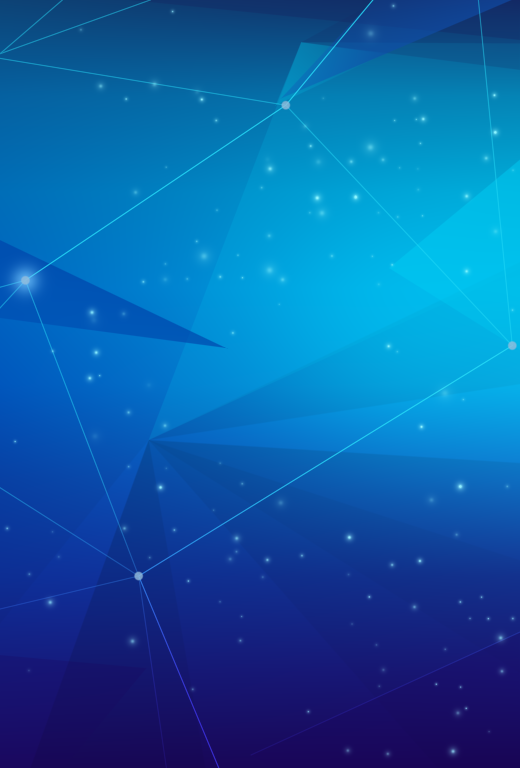
This background is drawn by a Shadertoy shader. Its source:

```glsl
// A blue backdrop: a two-column vertical ramp with a cyan glow, overlaid by
// translucent facets and a fan of rays, then a thin network of links with
// nodes, and hashed star specks gathered along two diagonal bands.

const float ASPECT = 0.675;              // design space is ASPECT wide, 1 high
const vec2 NODE_TOP = vec2(0.371, 0.863);
const vec2 NODE_LEFT = vec2(0.033, 0.635);
const vec2 NODE_RIGHT = vec2(0.665, 0.550);
const vec2 NODE_LOW = vec2(0.180, 0.250);
const vec2 FAN_HUB = vec2(0.193, 0.427);
const vec2 GLOW_CENTER = vec2(0.53, 0.59);
const vec3 GLOW_COLOR = vec3(0.0, 0.78, 0.96);
const vec3 NAVY = vec3(0.08, 0.14, 0.38);
const vec3 ROYAL = vec3(0.06, 0.30, 0.66);
const vec3 COBALT = vec3(0.0, 0.25, 0.66);
const vec3 CYAN = vec3(0.0, 0.80, 0.95);
const vec3 VIOLET = vec3(0.10, 0.01, 0.36);
const vec3 NODE_COLOR = vec3(0.58, 0.74, 0.86);
const vec3 STAR_COLOR = vec3(0.55, 0.90, 1.0);

// Ramp stops, evenly spaced from bottom to top
const vec3 LEFT_RAMP[9] = vec3[9](
    vec3(.10, .03, .36), vec3(.08, .10, .47), vec3(.05, .18, .58),
    vec3(.03, .25, .64), vec3(.00, .34, .74), vec3(.00, .40, .76),
    vec3(.00, .43, .72), vec3(.02, .38, .63), vec3(.05, .26, .46));
const vec3 RIGHT_RAMP[9] = vec3[9](
    vec3(.10, .02, .34), vec3(.10, .09, .48), vec3(.08, .21, .60),
    vec3(.06, .44, .79), vec3(.03, .66, .89), vec3(.00, .73, .92),
    vec3(.00, .65, .83), vec3(.02, .48, .68), vec3(.07, .17, .40));

// Fan ray angles, and the brightness of the sector after each ray
const float RAY[9] = float[9](.448, .150, -.062, -.314, -.562, -.85, -1.40, -1.916, -2.25);
const float SECTOR[8] = float[8](-.05, .03, -.10, -.15, -.11, -.05, -.13, .05);

// Links as start.xy, end.xy
const vec4 BRIGHT_LINK[4] = vec4[4](
    vec4(NODE_TOP, NODE_LEFT), vec4(NODE_RIGHT, NODE_LOW),
    vec4(NODE_TOP, .484, 1.), vec4(NODE_LOW, .284, 0.));
const vec4 FAINT_LINK[12] = vec4[12](
    vec4(NODE_TOP, 0., .924), vec4(NODE_TOP, NODE_RIGHT), vec4(NODE_RIGHT, .621, 1.),
    vec4(NODE_LEFT, NODE_LOW), vec4(NODE_LEFT, 0., .599), vec4(NODE_LEFT, 0., .626),
    vec4(NODE_LOW, 0., .365), vec4(NODE_LOW, 0., .207), vec4(NODE_LOW, .216, 0.),
    vec4(0., .930, .081, 1.), vec4(0., .930, .195, 1.), vec4(.326, .017, .675, .177));

float hash(vec2 p) {
    return fract(sin(dot(p, vec2(127.1, 311.7))) * 43758.5453);
}

float segmentDist(vec2 p, vec2 a, vec2 b) {
    vec2 d = b - a;
    return length(p - a - d * clamp(dot(p - a, d) / dot(d, d), 0.0, 1.0));
}

float edgeDist(vec2 p, vec2 a, vec2 b) {
    vec2 d = b - a;
    return (d.x * (p.y - a.y) - d.y * (p.x - a.x)) / length(d);
}

// Triangle tint, strongest on edge ab and fading toward c
vec3 facet(vec3 col, vec2 p, vec2 a, vec2 b, vec2 c, vec3 tint, float alpha) {
    float depth = edgeDist(c, a, b), ab = edgeDist(p, a, b);
    float inside = sign(depth) * ab;
    inside = min(inside, sign(depth) * min(edgeDist(p, b, c) * sign(depth),
                                           edgeDist(p, c, a) * sign(depth)) * sign(depth));
    float px = 0.8 / iResolution.y;
    float fade = 1.0 - clamp(ab / depth, 0.0, 1.0);
    return mix(col, tint, alpha * fade * smoothstep(-px, px, inside));
}

vec3 ramp(vec2 uv) {
    float t = clamp(uv.y, 0.0, 0.9999) * 8.0;
    int i = int(t);
    return mix(mix(LEFT_RAMP[i], LEFT_RAMP[i + 1], fract(t)),
               mix(RIGHT_RAMP[i], RIGHT_RAMP[i + 1], fract(t)), uv.x);
}

// One jittered speck per grid cell, kept where the bands are dense
float stars(vec2 p, float cells, float radius, float amount, float seed) {
    vec2 id = floor(p * cells), key = id + seed;
    vec2 center = (id + 0.25 + 0.5 * vec2(hash(key), hash(key + 7.3))) / cells;
    float upper = segmentDist(center, vec2(.18, .60), vec2(.61, .82)) / 0.09;
    float lower = segmentDist(center, vec2(.22, .27), vec2(.64, .10)) / 0.08;
    float density = amount * (0.15 + exp(-upper * upper) + 0.6 * exp(-lower * lower));
    float light = step(hash(key + 3.7), density) * mix(0.2, 1.0, hash(key + 5.1));
    float d = length(p - center) / (radius * mix(0.6, 1.0, hash(key + 9.2)));
    return light * (0.45 * exp(-d * d) + 0.75 * exp(-7.0 * d * d));
}

void mainImage(out vec4 fragColor, in vec2 fragCoord) {
    vec2 uv = fragCoord / iResolution.xy;
    vec2 p = uv * vec2(ASPECT, 1.0);
    float px = 1.0 / iResolution.y;

    // Ramp and glow
    vec3 col = ramp(uv);
    vec2 g = (p - GLOW_CENTER) / vec2(0.19, 0.15);
    col = mix(col, GLOW_COLOR, 0.5 * exp(-dot(g, g)));

    // Fan of rays
    vec2 q = p - FAN_HUB;
    float r = length(q), angle = atan(q.y, q.x), soft = px / max(r, px);
    for (int i = 0; i < 8; i++) {
        float sector = smoothstep(-soft, soft, RAY[i] - angle) * smoothstep(-soft, soft, angle - RAY[i + 1]);
        col *= 1.0 + SECTOR[i] * sector * exp(-1.3 * r);
    }

    // Facets
    col = facet(col, p, vec2(.391, .945), FAN_HUB, vec2(1.3, .94), CYAN, 0.16);
    col = facet(col, p, vec2(.293, .547), vec2(-.5, .927), vec2(-.5, .6525), COBALT, 0.65);
    col = facet(col, p, vec2(.505, .651), vec2(.8, .896), vec2(.8, .466), CYAN, 0.5);
    col = facet(col, p, vec2(.169, 1.), vec2(.675, .948), vec2(.675, 1.1), NAVY, 0.35);
    col = facet(col, p, vec2(.391, .945), vec2(.675, .909), vec2(.675, 1.1), NAVY, 0.2);
    col = facet(col, p, vec2(.9, 1.101), vec2(.365, .872), vec2(.6, 1.125), ROYAL, 0.65);
    col = facet(col, p, vec2(.391, .945), vec2(.358, .863), vec2(.5, .93), CYAN, 0.25);
    col = facet(col, p, vec2(.326, .017), vec2(.675, .177), vec2(.675, -.2), VIOLET, 0.25);
    col = facet(col, p, vec2(-.1, .156), vec2(.19, .13), vec2(0., -.1), VIOLET, 0.25);

    // Links turn from violet to cyan with height
    float bright = 0.0, faint = 0.0, width = 0.0009 + 0.5 * px;
    for (int i = 0; i < 4; i++)
        bright = max(bright, 1.0 - smoothstep(0.0, width, segmentDist(p, BRIGHT_LINK[i].xy, BRIGHT_LINK[i].zw)));
    for (int i = 0; i < 12; i++)
        faint = max(faint, 1.0 - smoothstep(0.0, width, segmentDist(p, FAINT_LINK[i].xy, FAINT_LINK[i].zw)));
    vec3 linkColor = mix(vec3(.24, .20, .90), vec3(.15, .86, .97), smoothstep(0.05, 0.45, p.y));
    col = mix(col, linkColor, max(0.8 * bright, 0.45 * faint * smoothstep(-0.3, 0.5, p.y)));

    // Specks: fine, medium and hazy
    float specks = 0.7 * stars(p, 34.0, 0.0035, 0.30, 1.0)
                 + stars(p, 21.0, 0.0065, 0.40, 23.0)
                 + 0.45 * stars(p, 13.0, 0.0110, 0.45, 51.0);
    col += (1.0 - col) * STAR_COLOR * min(specks, 1.0);

    // Nodes, with a halo on the left one
    float nodeDist = min(min(length(p - NODE_TOP), length(p - NODE_RIGHT)),
                         min(length(p - NODE_LOW), length(p - NODE_LEFT)));
    float halo = length(p - NODE_LEFT) / 0.017;
    col = mix(col, vec3(.45, .78, 1.), 0.75 * exp(-halo * halo));
    col = mix(col, NODE_COLOR, 0.8 * (1.0 - smoothstep(0.0055 - px, 0.0055 + px, nodeDist)));

    fragColor = vec4(clamp(col, 0.0, 1.0), 1.0);
}
```
